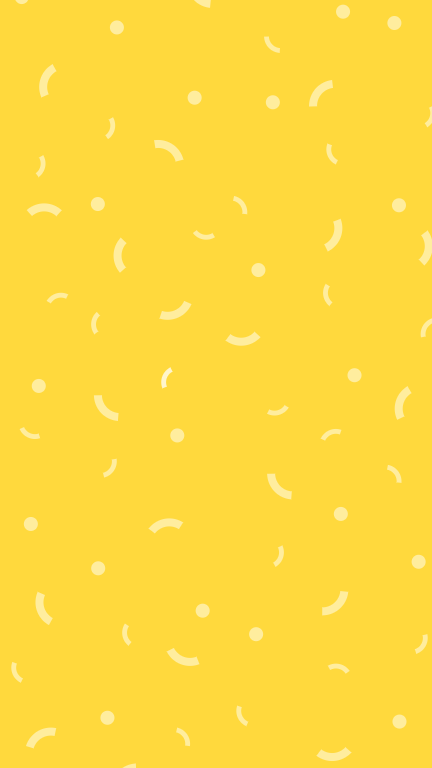
A Shadertoy shader for this pattern:

```glsl
// Confetti of pale dots and short curved strokes scattered over a flat yellow ground.

const vec3 GROUND = vec3(1.0, 0.85, 0.24);
const vec3 PALE = vec3(1.0, 0.93, 0.62);
const vec3 BRIGHT = vec3(1.0, 0.96, 0.80);

// Lengths are fractions of the canvas width.
const float CELLS = 5.8;            // grid cells across the width
const float JITTER = 0.56;          // scatter range inside a cell
const float STAGGER = 0.25;         // vertical shift of alternate columns, in cells
const float DOT_RADIUS = 0.0162;
const vec2 BIG_ARC = vec2(0.051, 0.0185);   // radius, thickness
const vec2 SMALL_ARC = vec2(0.033, 0.0112);
const float HALF_SWEEP = 0.74;      // half opening angle of an arc, radians
const float DOT_SHARE = 0.29;
const float BIG_SHARE = 0.31;
const float BRIGHT_SHARE = 0.02;
const float TAU = 6.2831853;

vec3 hash3(vec2 p) {
    vec3 q = fract(vec3(p.xyx) * vec3(0.1031, 0.1030, 0.0973));
    q += dot(q, q.yxz + 33.33);
    return fract((q.xxy + q.yzz) * q.zyx);
}

// Signed distance to a square-ended arc whose stroke passes near the origin.
float arcDistance(vec2 p, vec2 arc, float angle) {
    float c = cos(angle), s = sin(angle);
    p = mat2(c, s, -s, c) * p;
    p.y += 0.86 * arc.x;
    float ring = abs(length(p) - arc.x) - 0.5 * arc.y;
    float ends = abs(p.x) * cos(HALF_SWEEP) - p.y * sin(HALF_SWEEP);
    return max(ring, ends);
}

// Evenly spread sequence over the grid, so the kinds keep their shares.
float kindOf(vec2 cell) {
    return fract(dot(cell, vec2(0.7549, 0.5698)) + 0.37);
}

void mainImage(out vec4 fragColor, in vec2 fragCoord) {
    vec2 uv = fragCoord / iResolution.x;
    float pixel = 1.0 / iResolution.x;
    vec2 home = floor(uv * CELLS);
    vec3 color = GROUND;

    // Each cell owns one piece; neighbours may reach into this one.
    for (int j = -1; j <= 1; j++) {
        for (int i = -1; i <= 1; i++) {
            vec2 cell = home + vec2(i, j);
            vec3 place = hash3(cell + 17.0);
            vec3 look = hash3(cell + 71.0);

            vec2 center = cell + 0.5 + (place.xy - 0.5) * JITTER;
            center.y += STAGGER * (2.0 * mod(cell.x, 2.0) - 1.0);
            vec2 p = uv - center / CELLS;

            // Choose a dot, a big arc or a small arc.
            float kind = kindOf(cell);
            bool isDot = kind < DOT_SHARE;
            vec2 arc = kind < DOT_SHARE + BIG_SHARE ? BIG_ARC : SMALL_ARC;
            float d = isDot ? length(p) - DOT_RADIUS
                            : arcDistance(p, arc, TAU * place.z);

            // Paint it with a one-pixel smooth edge.
            bool isBright = !isDot && look.x < BRIGHT_SHARE;
            float cover = clamp(0.5 - d / pixel, 0.0, 1.0);
            color = mix(color, isBright ? BRIGHT : PALE, cover);
        }
    }
    fragColor = vec4(color, 1.0);
}
```
